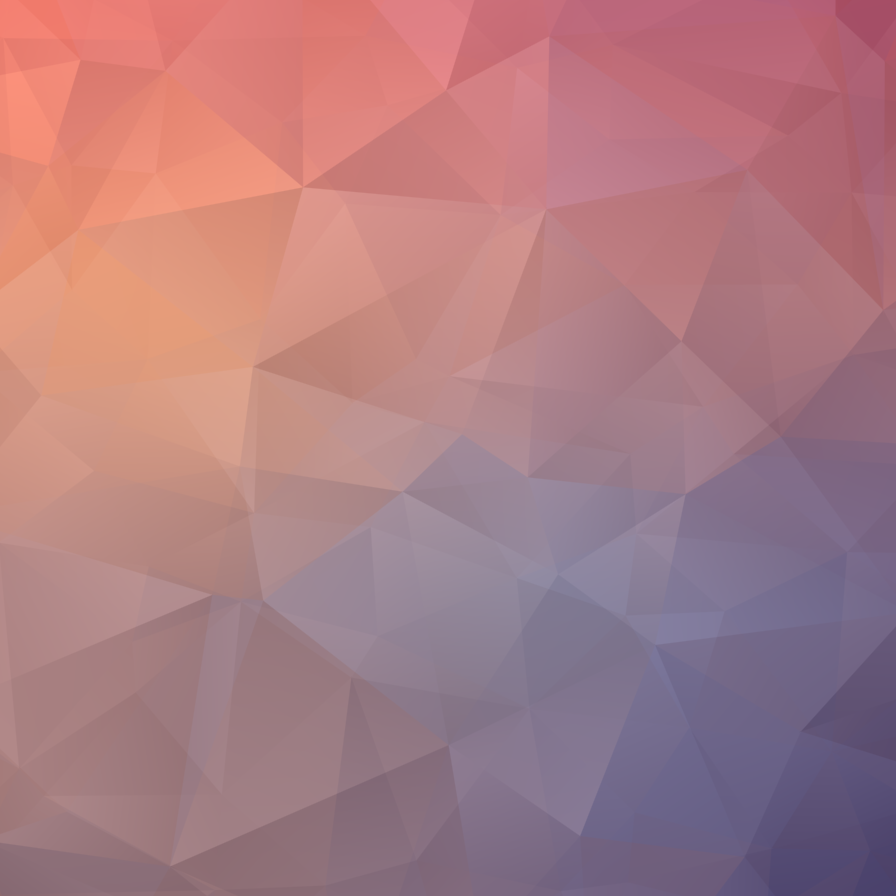
Write a Shadertoy shader that draws this background.

```glsl
// Low-poly backdrop: a coral-to-indigo colour field cut into soft triangles.
// Two jittered, rotated grids are split into facets; each facet takes the
// field colour near its centre, plus a small random tint and slope.

// Colour field, four rows from left to right
const vec3 CORAL = vec3(0.95, 0.49, 0.44), SALMON = vec3(0.88, 0.48, 0.47);
const vec3 ROSE = vec3(0.77, 0.43, 0.50), CRIMSON = vec3(0.65, 0.30, 0.39);
const vec3 PEACH = vec3(0.89, 0.59, 0.48), APRICOT = vec3(0.84, 0.57, 0.51);
const vec3 DUSTY_PINK = vec3(0.74, 0.51, 0.52), RUSSET = vec3(0.65, 0.43, 0.46);
const vec3 TAUPE = vec3(0.69, 0.53, 0.54), MAUVE = vec3(0.64, 0.52, 0.55);
const vec3 LAVENDER = vec3(0.53, 0.48, 0.58), VIOLET = vec3(0.42, 0.38, 0.52);
const vec3 UMBER = vec3(0.58, 0.44, 0.45), PLUM = vec3(0.55, 0.44, 0.48);
const vec3 SLATE = vec3(0.45, 0.40, 0.53), INDIGO = vec3(0.29, 0.25, 0.41);

// Local glows: centre, and the colour added there
const vec2 WARM_CENTRE = vec2(0.22, 0.63), COOL_CENTRE = vec2(0.57, 0.39);
const vec3 WARM_GLOW = vec3(0.04, 0.04, -0.01), COOL_GLOW = vec3(-0.03, 0.03, 0.05);
const float GLOW_FALLOFF = 28.0;

// Mesh
const float COARSE_CELLS = 5.6;   // cells per canvas height
const float FINE_CELLS = 7.5;
const float FINE_MIX = 0.32;      // strength of the faint second mesh
const float JITTER = 0.38;        // vertex shift, in cells
const float FLATNESS = 0.55;      // 0: smooth field, 1: flat facets
const float LIGHT_VARIATION = 0.035;
const float HUE_VARIATION = 0.025;
const float SLOPE = 0.07;         // brightness change across a facet

vec2 hash2(vec2 p) {
    vec3 h = fract(p.xyx * vec3(0.1031, 0.1030, 0.0973));
    h += dot(h, h.yzx + 33.33);
    return fract((h.xx + h.yz) * h.zy);
}

float cross2(vec2 a, vec2 b) { return a.x * b.y - a.y * b.x; }

vec3 ramp(vec3 a, vec3 b, vec3 c, vec3 d, float t) {
    vec3 s = clamp(t * 3.0 - vec3(0.0, 1.0, 2.0), 0.0, 1.0);
    return mix(mix(mix(a, b, s.x), c, s.y), d, s.z);
}

vec3 colourField(vec2 uv) {
    vec3 top = ramp(CORAL, SALMON, ROSE, CRIMSON, uv.x);
    vec3 upper = ramp(PEACH, APRICOT, DUSTY_PINK, RUSSET, uv.x);
    vec3 lower = ramp(TAUPE, MAUVE, LAVENDER, VIOLET, uv.x);
    vec3 bottom = ramp(UMBER, PLUM, SLATE, INDIGO, uv.x);
    vec2 w = uv - WARM_CENTRE, c = uv - COOL_CENTRE;
    return ramp(bottom, lower, upper, top, uv.y)
         + WARM_GLOW * exp(-GLOW_FALLOFF * dot(w, w))
         + COOL_GLOW * exp(-GLOW_FALLOFF * dot(c, c));
}

vec2 vertex(vec2 id) { return id + JITTER * (2.0 * hash2(id + 57.0) - 1.0); }

// Distance to the line a-b, positive on its left
float edge(vec2 p, vec2 a, vec2 b) { return cross2(b - a, p - a) / length(b - a); }

// Adds one counter-clockwise triangle, weighted by its pixel coverage
void addFacet(vec2 p, vec2 a, vec2 b, vec2 c, mat2 toCanvas, vec2 aspect,
              float pixel, inout vec4 sum) {
    float inside = min(edge(p, a, b), min(edge(p, b, c), edge(p, c, a)));
    float cover = clamp(0.5 + inside / pixel, 0.0, 1.0);
    if (cover <= 0.0) return;
    vec2 centre = (a + b + c) / 3.0;
    vec2 tint = 2.0 * hash2(centre * 19.7 + 11.0) - 1.0;
    vec2 slope = 2.0 * hash2(centre * 31.3 + 83.0) - 1.0;
    vec2 samplePoint = toCanvas * mix(p, centre, FLATNESS) / aspect;
    vec3 colour = colourField(samplePoint)
                + LIGHT_VARIATION * tint.x
                + HUE_VARIATION * tint.y * vec3(1.0, 0.1, -0.8)
                + SLOPE * dot(slope, p - centre);
    sum += vec4(colour, 1.0) * cover;
}

vec3 mesh(vec2 canvas, vec2 aspect, float cells, float angle) {
    float s = sin(angle), c = cos(angle);
    mat2 turn = mat2(c, s, -s, c);
    mat2 toCanvas = transpose(turn) / cells;
    vec2 p = turn * canvas * cells;
    float pixel = 1.3 * cells / iResolution.y;
    vec4 sum = vec4(0.0);
    for (int j = -1; j <= 1; j++)
    for (int i = -1; i <= 1; i++) {
        vec2 id = floor(p) + vec2(i, j);
        vec2 v00 = vertex(id), v10 = vertex(id + vec2(1, 0));
        vec2 v01 = vertex(id + vec2(0, 1)), v11 = vertex(id + 1.0);
        // Split along the diagonal that leaves the fuller triangles
        float rising = min(cross2(v10 - v00, v11 - v00), cross2(v11 - v00, v01 - v00));
        float falling = min(cross2(v10 - v00, v01 - v00), cross2(v01 - v11, v10 - v11));
        bool useRising = rising > falling;
        addFacet(p, v00, v10, useRising ? v11 : v01, toCanvas, aspect, pixel, sum);
        addFacet(p, useRising ? v00 : v10, v11, v01, toCanvas, aspect, pixel, sum);
    }
    return sum.rgb / max(sum.a, 0.001);
}

void mainImage(out vec4 fragColor, in vec2 fragCoord) {
    vec2 canvas = fragCoord / iResolution.y;
    vec2 aspect = vec2(iResolution.x / iResolution.y, 1.0);
    vec3 coarse = mesh(canvas, aspect, COARSE_CELLS, 0.45);
    vec3 fine = mesh(canvas, aspect, FINE_CELLS, -0.8);
    fragColor = vec4(clamp(mix(coarse, fine, FINE_MIX), 0.0, 1.0), 1.0);
}
```
